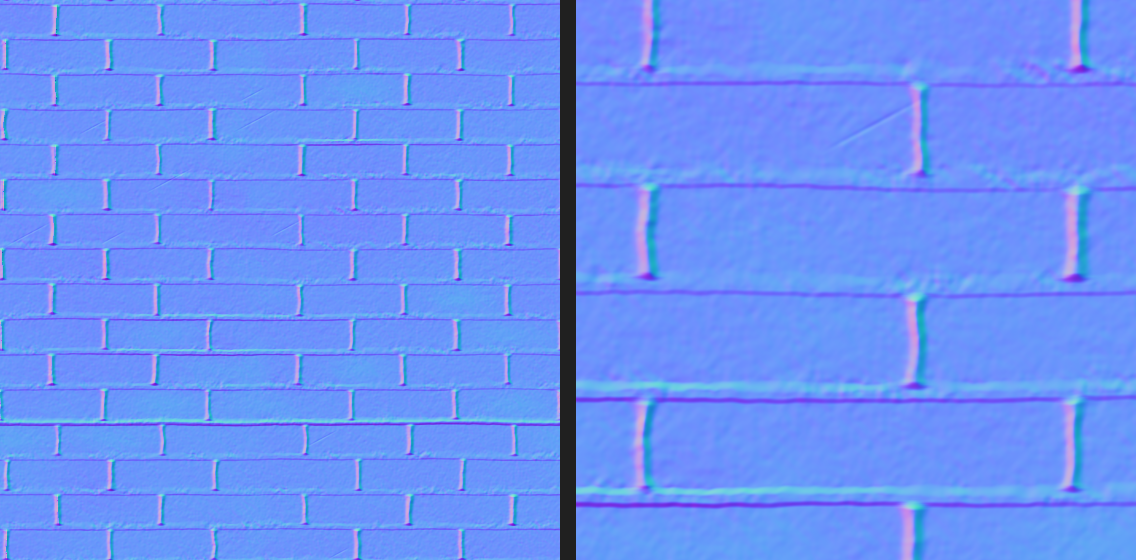
Left: the whole. Right: its middle third, enlarged.
This texture map is drawn by a WebGL 2 fragment shader. Its source:

```glsl
#version 300 es
precision highp float;
// Tangent-space normal map of a painted brick wall: 16 courses, five bricks each.
// A height field of mortar grooves, grain, crumbs and scratches is differentiated
// by central differences, tilted slightly per area, and encoded as colour.
#define ROWS 16.0
#define ROW_SHIFT 0.06
#define BRICK_WIDTH 0.186
#define LONG_EXTRA 0.07
#define HEAD_WIDTH 0.0038
#define HEAD_DEPTH 0.0050
#define BED_HALF 0.0042
#define BED_DEPTH 0.0010
#define GRAIN 0.00017
#define CRUMBS 0.00060
#define SCRATCHES 9
#define BASE_TILT vec2(-0.155, 0.145)

uniform vec2 u_resolution;
out vec4 fragColor;

float hash(vec2 p) {
    vec3 q = fract(vec3(p.xyx) * 0.1031);
    q += dot(q, q.yzx + 33.33);
    return fract((q.x + q.y) * q.z);
}

// Value noise with n cells across the unit square, wrapping at its borders.
float noise(vec2 p, vec2 n) {
    p *= n;
    vec2 cell = floor(p), f = fract(p);
    f = f * f * (3.0 - 2.0 * f);
    vec2 a = mod(cell, n), b = mod(cell + 1.0, n);
    return mix(mix(hash(a), hash(vec2(b.x, a.y)), f.x),
               mix(hash(vec2(a.x, b.y)), hash(b), f.x), f.y);
}

// Straight and diagonal lattices averaged, to hide the grid; centred on zero.
float roughness(vec2 p, float n) {
    return noise(p, vec2(n)) + noise(vec2(p.x + p.y, p.y - p.x) + 0.31, vec2(floor(n * 0.8))) - 1.0;
}

float bell(float x) { return exp(-x * x); }

// x: offset to the nearest head joint, y: offset from the brick's left joint, z: brick index.
vec3 headJoint(float x, float row) {
    float odd = mod(row, 2.0);
    float drift = (mod(row - 4.0, ROWS) - 9.0) * 0.0009;
    vec3 best = vec3(1.0, 1.0, 0.0);
    for (int i = 0; i < 5; i++) {
        float fi = float(i);
        float joint = mix(0.009, 0.1, odd) + BRICK_WIDTH * fi + drift
                    + LONG_EXTRA * step(3.0 - odd, fi);
        float nearest = fract(x - joint + 0.5) - 0.5;
        float left = fract(x - joint);
        if (abs(nearest) < abs(best.x)) best.x = nearest;
        if (left < best.y) best.yz = vec2(left, fi);
    }
    return best;
}

// Thin diagonal scrapes scattered over the wall.
float scratches(vec2 p) {
    float sum = 0.0;
    for (int i = 0; i < SCRATCHES; i++) {
        float id = float(i) + 3.0;
        vec2 a = vec2(hash(vec2(id, 1.7)), hash(vec2(id, 9.2)));
        vec2 dir = vec2(0.06, 0.032) * (0.5 + hash(vec2(id, 4.4)));
        vec2 v = p - a;
        float t = clamp(dot(v, dir) / dot(dir, dir), 0.0, 1.0);
        sum += bell(length(v - dir * t) / 0.0015) * sin(3.1416 * t);
    }
    return sum;
}

float height(vec2 p) {
    // Slow waviness plus ragged edges
    float ragged = roughness(p, 110.0), fine = roughness(p + 0.53, 220.0);
    vec2 q = p + vec2(0.0020 * roughness(p + 0.37, 48.0) + 0.0007 * ragged,
                      0.0024 * roughness(p, 9.0) + 0.0007 * ragged);
    float t = q.y * ROWS + ROW_SHIFT;
    float row = mod(floor(t), ROWS), bed = mod(round(t), ROWS);
    float dy = (t - round(t)) / ROWS;
    vec3 head = headJoint(q.x, row);

    // Bed joints: crisp lower lip, loose upper lip, sharper ledges in worn courses
    vec2 along = vec2(p.x, (bed + 0.5) / ROWS);
    float ledge = bell((bed - 6.3) * 0.9) * bell((p.x - 0.38) * 5.0)
                + bell((bed - 12.0) * 3.0) * bell((p.x - 0.63) * 9.0);
    float crack = bell((bed - 4.0) * 3.0);
    float patchy = noise(along, vec2(13.0, 16.0));
    float depth = BED_DEPTH * (0.55 + 0.8 * patchy + 1.5 * ledge + 1.2 * crack);
    float loose = mix(0.002 + 0.006 * noise(along + 0.17, vec2(31.0, 16.0)), 0.002, min(ledge, 1.0));
    float lower = smoothstep(-0.0018, 0.0018, dy + BED_HALF);
    float upper = smoothstep(-loose, loose, dy - BED_HALF - 0.0008 * fine);
    float h = -depth * (lower - upper) - 0.0016 * crack * bell(dy / 0.0028);

    // Head joints: broad left wall, steep right wall, flared at the beds
    float flare = 0.7 * exp(-abs(abs(dy) - 0.005) / 0.004);
    float id = hash(vec2(row, floor(head.z + step(head.x, 0.0)) + 20.0));
    float wall = HEAD_WIDTH * (0.85 + 0.35 * id + flare) * (head.x > 0.0 ? 0.8 : 1.1);
    float strength = (0.75 + 0.5 * id) * (1.0 + 0.25 * roughness(p + 0.11, 60.0));
    h -= HEAD_DEPTH * strength * bell(head.x / wall) * smoothstep(0.002, 0.008, abs(dy));

    // Grain over all, crumbs along the joints
    float edge = max(bell((dy - 0.003) / 0.007), 0.8 * bell(head.x / 0.006));
    float patches = smoothstep(0.35, 0.75, noise(p + 0.47, vec2(34.0, 41.0)));
    h += GRAIN * (fine + 1.3 * ragged);
    h += CRUMBS * (0.6 * fine + ragged) * (edge * (0.35 + patches) + 0.12 * patches);
    return h + 0.0004 * scratches(p);
}

// Broad tilt of the paint, with a few bricks leaning upward.
vec2 broadTilt(vec2 p) {
    float t = p.y * ROWS + ROW_SHIFT;
    float row = mod(floor(t), ROWS);
    vec3 head = headJoint(p.x, row);
    float cloud = 0.6 * noise(p, vec2(6.0, 8.0)) + 0.4 * noise(p + 0.3, vec2(17.0, 22.0)) - 0.5;
    float streak = bell((p.x - 0.45) / 0.05) * smoothstep(0.5, 0.8, noise(p, vec2(22.0, 19.0)));
    float lean = step(0.95 - 0.5 * bell(row - 4.0), hash(vec2(row + 7.0, head.z + 2.0)));
    lean *= bell((head.y - 0.1) / 0.07) * bell((fract(t) - 0.5) / 0.38);
    float low = smoothstep(0.36, 0.1, p.y);
    return vec2(-0.07, 0.10) * (1.4 * cloud + 0.7 * streak + 1.2 * lean + 0.2 * low);
}

void main() {
    vec2 uv = gl_FragCoord.xy / u_resolution;
    vec2 e = vec2(0.0008, 0.0);
    vec2 grad = vec2(height(uv + e.xy) - height(uv - e.xy),
                     height(uv + e.yx) - height(uv - e.yx)) / (2.0 * e.x);
    vec2 slope = vec2(-grad.x, grad.y);
    slope.y += 0.28 * max(abs(slope.x) - 0.25, 0.0);  // steep walls also catch the top light
    slope += BASE_TILT + broadTilt(uv);
    fragColor = vec4(0.5 + 0.5 * normalize(vec3(slope, 1.0)), 1.0);
}
```
